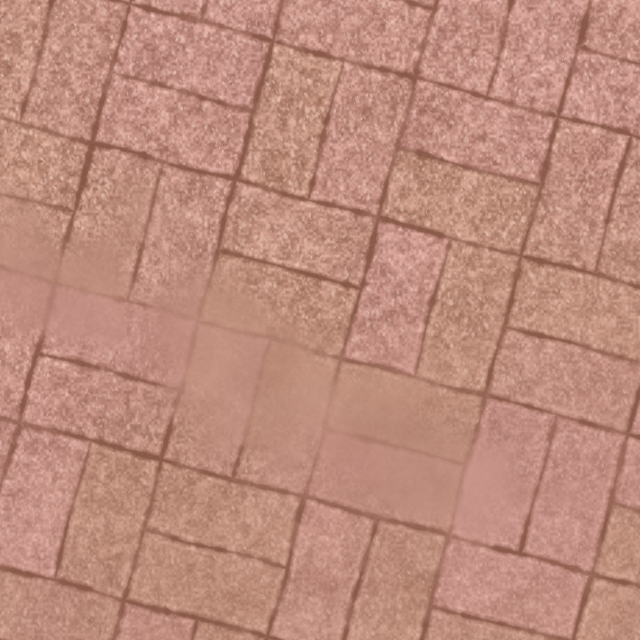
Give the GLSL for this texture, as a WebGL 2 fragment shader.

```glsl
#version 300 es
precision highp float;
// Worn clay paving in a tilted basket weave: square blocks, each split into two
// bricks, the split turning by a quarter from block to block. Joints come from
// edge distances; cellular glints and grain fade out along a smeared worn band.
uniform vec2 u_resolution;
out vec4 outColor;

const vec2 BLOCK_ORIGIN = vec2(0.592, 0.659);
const vec2 ACROSS = vec2(0.967, -0.255);   // unit direction along a row
const vec2 DOWN = vec2(-0.255, -0.967);    // unit direction along a column
const vec2 BLOCK_SIZE = vec2(0.2315, 0.2258);
const vec3 CLAY = vec3(0.745, 0.555, 0.494);
const vec3 ROSE = vec3(0.765, 0.555, 0.515);
const vec3 TAN = vec3(0.735, 0.550, 0.470);
const vec3 JOINT = vec3(0.520, 0.330, 0.265);
const vec3 GLINT = vec3(0.930, 0.800, 0.750);

float hash(vec2 p) {
  vec3 q = fract(p.xyx * vec3(0.1031, 0.1030, 0.0973));
  q += dot(q, q.yzx + 33.33);
  return fract((q.x + q.y) * q.z);
}

// Smooth value noise, 0 to 1
float noise(vec2 p) {
  vec2 i = floor(p), f = fract(p);
  f = f * f * (3.0 - 2.0 * f);
  float low = mix(hash(i), hash(i + vec2(1, 0)), f.x);
  float high = mix(hash(i + vec2(0, 1)), hash(i + vec2(1, 1)), f.x);
  return mix(low, high, f.y);
}

float layeredNoise(vec2 p) {
  float sum = 0.0, weight = 0.5;
  for (int i = 0; i < 4; i++) {
    sum += weight * noise(p);
    p = p * 2.03 + 17.0;
    weight *= 0.5;
  }
  return sum / 0.9375;
}

// Low, irregular bends of the joints
vec2 wobble(vec2 p, float amount) {
  return amount * vec2(sin(p.y * 31.0 + 2.0 * sin(p.x * 17.0)),
                       sin(p.x * 27.0 + 2.0 * sin(p.y * 21.0)));
}

// Scattered tilted flecks: one jittered point per cell, only some visible
float flecks(vec2 p, float scale, float share) {
  vec2 q = p * scale, cell = floor(q);
  float glow = 0.0;
  for (int y = -1; y <= 1; y++)
    for (int x = -1; x <= 1; x++) {
      vec2 id = cell + vec2(x, y);
      vec2 d = q - id - vec2(hash(id + 3.0), hash(id + 51.0));
      float tilt = 0.9 + 1.6 * hash(id + 91.0);
      float along = dot(d, vec2(cos(tilt), sin(tilt)));
      float size = 0.14 + 0.28 * hash(id + 23.0);
      float r = length(vec2(along * 0.55, length(d - along * vec2(cos(tilt), sin(tilt)))));
      glow = max(glow, step(hash(id + 7.0), share) * (1.0 - smoothstep(0.2 * size, size, r)));
    }
  return glow;
}

float segmentDistance(vec2 p, vec2 a, vec2 b) {
  vec2 d = b - a;
  return length(p - a - d * clamp(dot(p - a, d) / dot(d, d), 0.0, 1.0));
}

// x: distance to the block edge, y: distance to the split, zw: brick id
vec4 basketWeave(vec2 p) {
  vec2 d = p - BLOCK_ORIGIN;
  vec2 q = vec2(dot(d, ACROSS), dot(d, DOWN)) / BLOCK_SIZE;
  vec2 block = floor(q), f = q - block;
  vec2 edge = min(f, 1.0 - f) * BLOCK_SIZE;
  bool upright = mod(block.x + block.y, 2.0) < 0.5;
  vec2 turn = upright ? vec2(1, 0) : vec2(0, 1);
  float split = dot(abs(f - 0.5) * BLOCK_SIZE, turn);
  return vec4(min(edge.x, edge.y), split, block * 2.0 + turn * step(0.5, dot(f, turn)));
}

// Soft line of the given half width
float line(float dist, float halfWidth, float blur) {
  return 1.0 - smoothstep(halfWidth - blur, halfWidth + blur, dist);
}

void main() {
  vec2 uv = gl_FragCoord.xy / u_resolution;
  float ragged = layeredNoise(uv * 70.0) - 0.5;
  vec4 weave = basketWeave(uv + wobble(uv, 0.0016));

  // Smeared band across the middle, broken up by noise
  float band = segmentDistance(uv, vec2(0.08, 0.58), vec2(0.72, 0.25));
  float worn = 1.0 - smoothstep(0.02, 0.17, band + 0.26 * (layeredNoise(uv * 9.0) - 0.5));
  float rough = (1.0 - 0.85 * worn) * mix(0.55, 1.0, smoothstep(0.1, 0.7, uv.y + 0.3 * (0.5 - uv.x)));

  // Clay: tint per brick, broad stains, fine grain
  float tint = 0.5 * hash(weave.zw + 40.0) + 0.5 * layeredNoise(uv * 4.0 + 9.0);
  vec3 color = mix(CLAY, mix(TAN, ROSE, smoothstep(0.25, 0.75, tint)), 0.85);
  color += 0.07 * (layeredNoise(uv * 12.0 + 5.0) - 0.5);
  color += rough * (0.22 * ragged + 0.16 * (noise(uv * 230.0) - 0.5));
  color = mix(color, GLINT, rough * (0.45 * flecks(uv, 85.0, 0.33) + 0.3 * flecks(uv + 5.0, 150.0, 0.3)));

  // Joints: pale worn lip, soft shoulder, dark core
  float gap = min(weave.x, weave.y + 0.0006) + 0.006 * ragged;
  float kept = (1.0 - 0.8 * worn) * mix(0.6, 1.0, smoothstep(0.3, 0.6, noise(uv * 24.0)));
  color += 0.03 * kept * line(abs(gap - 0.0105), 0.002, 0.002);
  color = mix(color, JOINT, kept * 0.35 * line(gap, 0.006, 0.003));
  color = mix(color, JOINT, kept * 0.8 * line(gap, 0.0032, 0.0022));
  outColor = vec4(color, 1.0);
}
```
